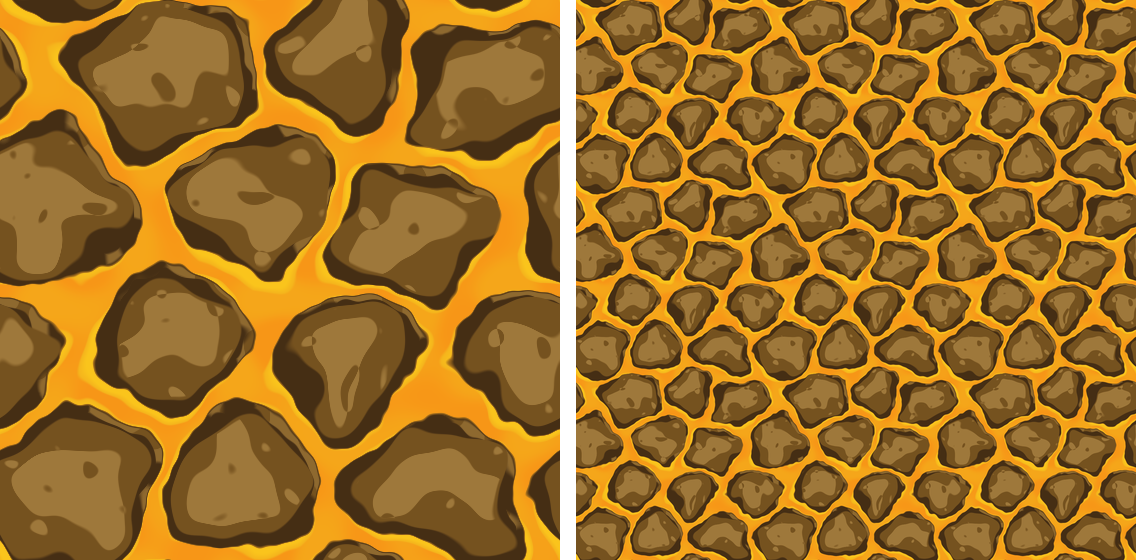
Left, the tile; right, the same tile 3 across and 3 down.
This texture is drawn by a Shadertoy shader. Its source:

```glsl
// Cracked lava ground: dark rocks with flat brown tops, split by glowing channels.
// Rocks are wrapped Voronoi cells with smoothed border distance; outlines and
// patches come from layered sines with whole-number frequencies, so it tiles.

const float TAU = 6.2831853;
const vec2 GRID = vec2(3.0, 4.0);

vec2 hash2(vec2 cell) {
    vec2 c = mod(cell, GRID);
    return fract(sin(vec2(dot(c, vec2(127.1, 311.7)), dot(c, vec2(269.5, 183.3))) + 2.6) * 4375.85);
}

// Sum of plane waves in spread directions, about unit variance, period 1
float waves(vec2 p, float freq, float seed) {
    float sum = 0.0;
    for (int i = 0; i < 6; i++) {
        float n = float(i);
        float angle = n * 1.94 + seed;
        vec2 k = round(freq * (0.7 + 0.1 * n) * vec2(cos(angle), sin(angle)));
        sum += sin(TAU * dot(k, p) + seed * (n + 3.0) * 1.7);
    }
    return sum * 0.58;
}

// Rock centre in canvas units; odd rows are staggered
vec2 rockCentre(vec2 cell) {
    float stagger = mod(cell.y, 2.0) * 0.5 - 0.25;
    return (cell + 0.5 + vec2(stagger, 0.0) + 0.55 * (hash2(cell) - 0.5)) / GRID;
}

// Smoothed distance to the cell border, with the outward direction and cell
float rockBorder(vec2 p, out vec2 outward, out vec2 rock) {
    vec2 base = floor(p * GRID);
    vec2 nearest = vec2(9.0);
    rock = base;
    for (int y = -2; y <= 2; y++)
    for (int x = -2; x <= 2; x++) {
        vec2 cell = base + vec2(x, y);
        vec2 r = rockCentre(cell) - p;
        if (dot(r, r) < dot(nearest, nearest)) {
            nearest = r;
            rock = cell;
        }
    }
    float total = 0.0;
    outward = vec2(0.0);
    for (int y = -2; y <= 2; y++)
    for (int x = -2; x <= 2; x++) {
        if (x == 0 && y == 0) continue;
        vec2 r = rockCentre(rock + vec2(x, y)) - p;
        vec2 dir = normalize(r - nearest);
        float weight = exp(-45.0 * dot(0.5 * (r + nearest), dir));
        total += weight;
        outward += weight * dir;
    }
    outward /= total;
    return -log(total) / 45.0;
}

void mainImage(out vec4 fragColor, in vec2 fragCoord) {
    vec2 uv = fragCoord / iResolution.xy;
    float px = 1.0 / iResolution.y;

    // Bend the cells, then roughen their edges
    vec2 p = uv + 0.013 * vec2(waves(uv, 4.0, 1.3), waves(uv, 4.0, 5.1))
                + 0.0022 * vec2(waves(uv, 14.0, 2.7), waves(uv, 14.0, 8.2));
    vec2 outward, rock;
    float d = rockBorder(p, outward, rock);
    float seed = 20.0 * hash2(rock).x + 1.0;

    float halfWidth = max(0.0145 + 0.0042 * waves(uv, 4.0, 3.9), 0.008)
                    + 0.001 * waves(uv, 27.0, 6.4);
    float inside = d - halfWidth;

    // Lava: soft orange flow with yellow sheets along some banks
    vec3 lava = mix(vec3(0.97, 0.59, 0.09), vec3(0.96, 0.65, 0.10),
                    smoothstep(-1.2, 1.2, waves(uv, 7.0, 4.4)));
    float bank = 0.75 - 0.5 * dot(outward, vec2(-0.4, -0.9)) - 0.4 * waves(uv, 5.0, 7.7);
    float sheet = d - halfWidth * max(bank, 0.15);
    vec3 yellow = mix(vec3(0.96, 0.71, 0.11), vec3(0.98, 0.77, 0.11),
                      smoothstep(0.0, 0.009, sheet));
    lava = mix(lava, yellow, smoothstep(-px, px, sheet));
    lava = mix(lava, vec3(0.76, 0.51, 0.12), smoothstep(-0.0018, -0.0004, inside));

    // Rock side, with worn ledges facing up and right
    vec3 brown = vec3(0.46, 0.32, 0.12);
    vec3 tan_ = vec3(0.62, 0.47, 0.23);
    vec3 stone = vec3(0.27, 0.18, 0.08);
    float facing = dot(outward, vec2(0.7, 0.7)) - 0.55 + 0.3 * waves(uv, 9.0, seed);
    float ledge = min(min(inside - 0.002, 0.013 + 0.003 * waves(uv, 17.0, seed) - inside),
                      facing * 0.02);
    vec3 ledgeColor = mix(brown, mix(brown, tan_, 0.6),
                          smoothstep(-0.1, 0.1, waves(uv, 13.0, 9.3) + 0.5));
    stone = mix(stone, ledgeColor, smoothstep(-px, px, ledge));

    // Flat top
    float top = d - 0.0355 - 0.008 * waves(uv, 6.0, seed + 2.0);
    stone = mix(stone, brown, smoothstep(-px, px, top));

    // Pale patches near the middle, plus small chips that invert them
    float patches = d - 0.071 + 0.02 * waves(p, 7.0, seed + 4.0);
    float chips = 0.010 * (waves(p, 14.0, seed + 6.0) - 1.75);
    float pale = smoothstep(-px, px, patches);
    pale = mix(pale, 1.0 - pale, smoothstep(-px, px, chips));
    stone = mix(stone, tan_, pale * smoothstep(-px, px, top - 0.005));

    fragColor = vec4(mix(lava, stone, smoothstep(-px, px, inside)), 1.0);
}
```
